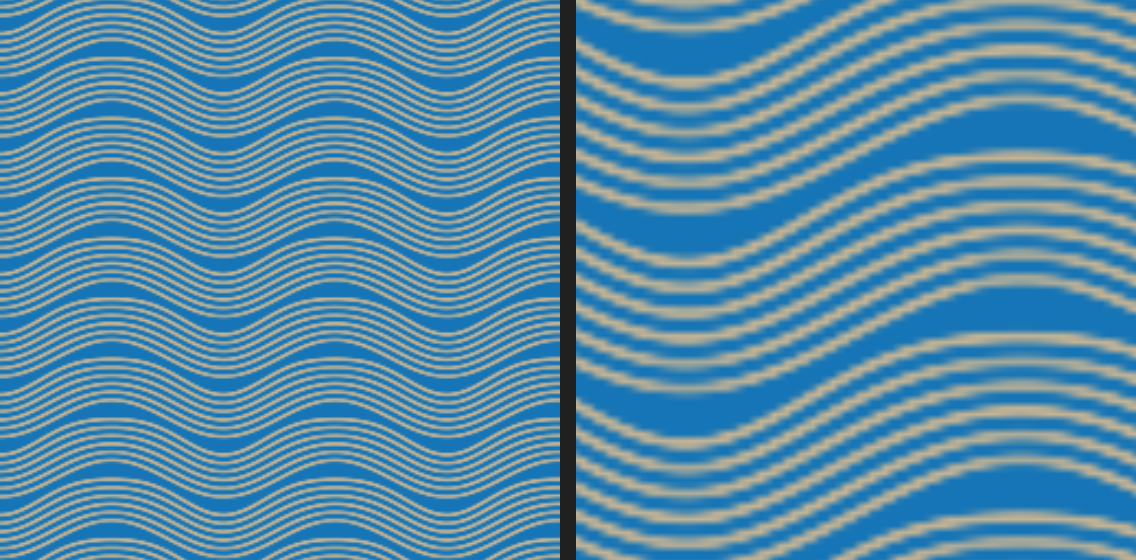
Left, the full canvas; right, a detail of the centre.
Write a WebGL 2 fragment shader that draws this pattern.

```glsl
#version 300 es
precision highp float;
// Bands of six soft sand-coloured wave lines on blue, stacked up the canvas.
// Each line is a cosine whose crest is flattened by a second harmonic; strokes
// are sampled on a coarse grid and blended, which wears level runs unevenly.

uniform vec2 u_resolution;
out vec4 outColor;

const float TAU = 6.2831853;

// Colours
const vec3 BLUE = vec3(0.088, 0.459, 0.712);
const vec3 SAND = vec3(0.775, 0.705, 0.580);

// Layout, in canvas widths
const float WAVE_LENGTH  = 0.3991;
const float CREST_X      = 0.1995;
const float BAND_PERIOD  = 0.1074;
const float BAND_TOP     = 0.0365;  // crest height of the lowest band's top line
const int   LINE_COUNT   = 6;
const float LINE_SPACING = 0.0146;

// Wave shape
const float AMPLITUDE_TOP    = 0.0317;
const float AMPLITUDE_BOTTOM = 0.0326;
const float CREST_FLATNESS   = 0.0050;

// Stroke
const float HALF_WIDTH = 0.0032;
const float SOFTNESS   = 0.0018;
const float GRID_CELLS = 256.0;     // coarse grid that softens the strokes
const float FADE       = 0.22;      // dulling of inner lines where they run level

// Height relative to the crest (x) and slope (y) of one line of a band;
// depth runs from 0 at the top line to 1 at the bottom line.
vec2 waveLine(float x, float depth) {
    float k = TAU / WAVE_LENGTH;
    float angle = k * (x - CREST_X);
    float amplitude = mix(AMPLITUDE_TOP, AMPLITUDE_BOTTOM, depth);
    float flatten = CREST_FLATNESS * (1.0 - depth);
    float height = amplitude * (cos(angle) - 1.0) - flatten * (cos(2.0 * angle) - 1.0);
    float slope = k * (2.0 * flatten * sin(2.0 * angle) - amplitude * sin(angle));
    return vec2(height, slope);
}

// Dulling per line and band: every third line stays crisp, and the
// strength drifts over a cycle of four bands.
float dulling(float row, float band, float slope) {
    float rowDull = pow(sin(row * TAU / 6.0), 2.0);
    float bandDrift = 0.75 + 0.25 * cos(band * TAU / 4.0 + row);
    float level = 1.0 - smoothstep(0.05, 0.35, abs(slope));
    return rowDull * bandDrift * level;
}

// Sand coverage at a point
float lineCover(vec2 p) {
    float cover = 0.0;
    for (int i = 0; i < LINE_COUNT; i++) {
        float row = float(i);
        vec2 wave = waveLine(p.x, row / float(LINE_COUNT - 1));

        // Distance to this line in the nearest band
        float offset = p.y - (BAND_TOP - row * LINE_SPACING + wave.x);
        float band = floor(offset / BAND_PERIOD + 0.5);
        float dist = abs(offset - band * BAND_PERIOD) / sqrt(1.0 + wave.y * wave.y);

        float stroke = 1.0 - smoothstep(HALF_WIDTH - SOFTNESS, HALF_WIDTH + SOFTNESS, dist);
        cover = max(cover, stroke * (1.0 - FADE * dulling(row, band, wave.y)));
    }
    return cover;
}

void main() {
    vec2 p = gl_FragCoord.xy / u_resolution;

    // Blend the four surrounding grid samples
    vec2 grid = p * GRID_CELLS - 0.5;
    vec2 cell = floor(grid);
    vec2 blend = grid - cell;
    float cover = 0.0;
    for (int i = 0; i < 4; i++) {
        vec2 corner = vec2(i % 2, i / 2);
        vec2 weight = mix(1.0 - blend, blend, corner);
        cover += weight.x * weight.y * lineCover((cell + corner + 0.5) / GRID_CELLS);
    }

    outColor = vec4(mix(BLUE, SAND, cover), 1.0);
}
```
